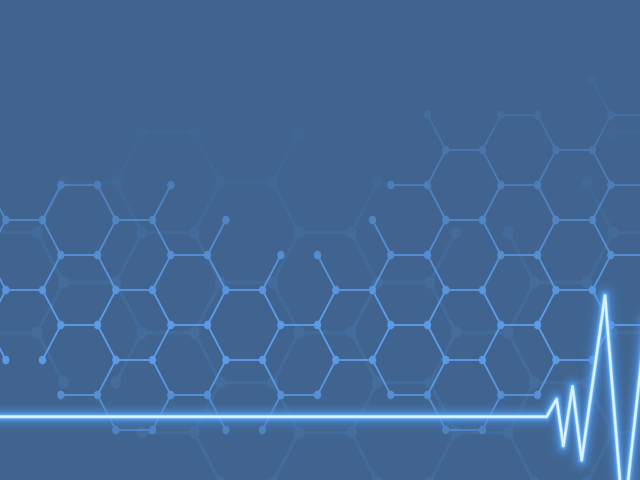
Reproduce this background procedurally as a Shadertoy shader.

```glsl
const float CANVAS_HEIGHT = 576.0;  // layout units per canvas height
const vec3 BASE_BLUE = vec3(0.250, 0.392, 0.562);
const vec3 MESH_BLUE = vec3(0.370, 0.635, 0.955);
const vec3 HALO_BLUE = vec3(0.300, 0.580, 0.920);
const vec3 BEAM_BLUE = vec3(0.420, 0.720, 1.000);
const vec3 CORE_WHITE = vec3(0.860, 0.960, 1.000);

struct Mesh {
    vec2 origin;     // centre of one horizontal bond
    vec2 spacing;    // column and row steps
    float halfBond;
    float halfLine;
    vec2 dotRadius;
    bool front;
};

float segmentDistance(vec2 p, vec2 a, vec2 b) {
    vec2 ab = b - a;
    float t = clamp(dot(p - a, ab) / dot(ab, ab), 0.0, 1.0);
    return length(p - a - ab * t);
}

float cover(float d, float px) {
    return clamp(0.5 - d / px, 0.0, 1.0);
}

float dotCover(vec2 p, vec2 centre, vec2 radius, float px) {
    return cover((length((p - centre) / radius) - 1.0) * radius.x, px);
}

// Upper and lower outline of the small, bright mesh
vec2 frontBounds(float x) {
    float leftSlope = clamp(232.0 + (x - 194.0) * 0.6, 210.0, 320.0);
    float rightSlope = max(265.0 - (x - 458.0) * 1.7, 130.0 - (x - 590.0) * 0.12);
    float hump = max(523.0 - (x - 161.0) * 0.15, 520.0 - abs(x - 557.0) * 0.5);
    return vec2(min(leftSlope, rightSlope), max(420.0, min(386.0 + x, hump)));
}

// Upper and lower outline of the large, faint mesh
vec2 backBounds(float x) {
    float leftSlope = max(200.0 - (x - 107.0) * 0.6, 220.0 + (x - 437.0) * 0.6);
    float top = min(max(leftSlope, 140.0), 290.0 - (x - 626.0));
    return vec2(top, 445.0 + max(0.0, x - 160.0) * 4.0);
}

// One bond with a dot at each end, kept only inside the outline
vec2 bond(vec2 p, vec2 a, vec2 b, Mesh mesh, float px) {
    vec2 middle = 0.5 * (a + b);
    vec2 bounds = mesh.front ? frontBounds(middle.x) : backBounds(middle.x);
    if (middle.y < bounds.x || middle.y > bounds.y) return vec2(0.0);
    float line = cover(segmentDistance(p, a, b) - mesh.halfLine, px);
    float dots = max(dotCover(p, a, mesh.dotRadius, px),
                     dotCover(p, b, mesh.dotRadius, px));
    return vec2(line, dots);
}

// Hexagonal mesh: x = line coverage, y = dot coverage
vec2 hexMesh(vec2 p, Mesh mesh, float px) {
    vec2 cell = (p - mesh.origin) / mesh.spacing;
    vec2 result = vec2(0.0);
    for (int i = -1; i <= 1; i++) {
        float column = floor(cell.x) + float(i);
        float nearestRow = column + 2.0 * floor((cell.y - column) * 0.5 + 0.5);
        for (int j = -1; j <= 1; j++) {
            float row = nearestRow + 2.0 * float(j);
            vec2 centre = mesh.origin + vec2(column, row) * mesh.spacing;
            vec2 right = centre + vec2(mesh.halfBond, 0.0);
            vec2 next = centre + vec2(mesh.spacing.x - mesh.halfBond, 0.0);
            vec2 rise = vec2(0.0, mesh.spacing.y);
            result = max(result, bond(p, centre - vec2(mesh.halfBond, 0.0), right, mesh, px));
            result = max(result, bond(p, right, next + rise, mesh, px));
            result = max(result, bond(p, right, next - rise, mesh, px));
        }
    }
    return result;
}

// Distance to the heartbeat trace
float pulseDistance(vec2 p) {
    vec2 path[9] = vec2[9](
        vec2(-40, 500), vec2(656, 500), vec2(668, 479), vec2(676, 535), vec2(687, 464),
        vec2(698, 552), vec2(726, 355), vec2(748, 628), vec2(775, 385));
    float d = 1e4;
    for (int i = 0; i < 8; i++) d = min(d, segmentDistance(p, path[i], path[i + 1]));
    return d;
}

vec3 addPulse(vec3 color, float d) {
    color = mix(color, HALO_BLUE, 0.62 * exp(-d * d / 95.0));
    color = mix(color, BEAM_BLUE, exp(-d * d / 13.0));
    return mix(color, CORE_WHITE, 1.0 - smoothstep(0.6, 2.7, d));
}

void mainImage(out vec4 fragColor, in vec2 fragCoord) {
    // Layout space runs downward from the top edge
    float px = CANVAS_HEIGHT / iResolution.y;
    vec2 p = vec2(fragCoord.x, iResolution.y - fragCoord.y) * px;

    Mesh back = Mesh(vec2(13.3, 279.0), vec2(94.2, 60.0), 31.4, 1.9, vec2(6.5, 7.2), false);
    Mesh front = Mesh(vec2(29.0, 264.0), vec2(66.0, 42.0), 22.0, 1.1, vec2(4.4, 5.1), true);

    // Faint mesh, then bright mesh, both fading upward
    vec3 color = BASE_BLUE;
    vec2 faint = hexMesh(p, back, px);
    float faintFade = mix(0.03, 0.14, smoothstep(140.0, 350.0, p.y));
    color = mix(color, MESH_BLUE, faintFade * max(faint.x * 0.8, faint.y));

    vec2 bright = hexMesh(p, front, px);
    float brightFade = clamp((p.y - 90.0) / 280.0, 0.08, 1.0);
    brightFade *= 1.0 - 0.45 * smoothstep(430.0, 525.0, p.y);
    color = mix(color, MESH_BLUE, brightFade * max(bright.x * 0.92, bright.y * 0.85));

    fragColor = vec4(addPulse(color, pulseDistance(p)), 1.0);
}
```
